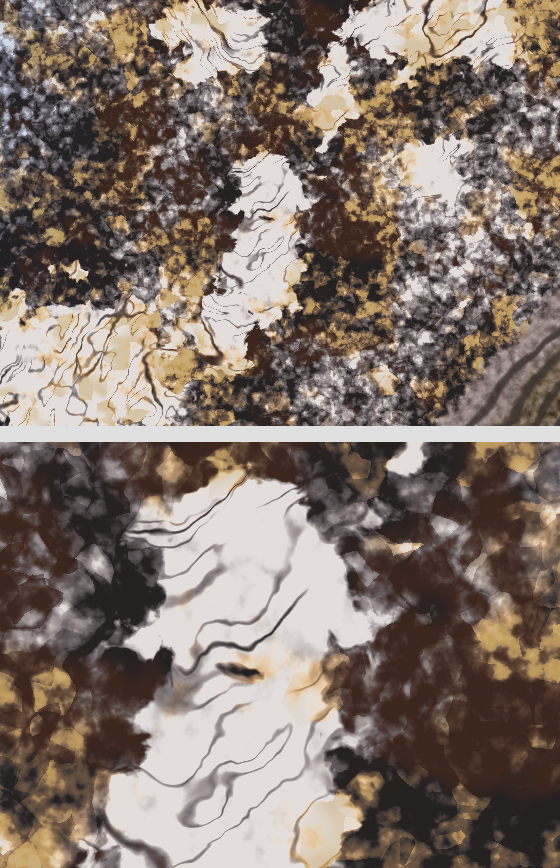
Top, the full canvas; bottom, a detail of the centre.
A Shadertoy shader for this texture:

```glsl
// Polished granite: cracked pale crystals in a dark, rusty, granular matrix.

float hash(vec2 p) {
    vec3 q = fract(p.xyx * 0.1031);
    q += dot(q, q.yzx + 33.33);
    return fract((q.x + q.y) * q.z);
}

float noise(vec2 p) {
    vec2 i = floor(p), f = fract(p);
    f = f * f * (3.0 - 2.0 * f);
    return mix(mix(hash(i), hash(i + vec2(1, 0)), f.x),
               mix(hash(i + vec2(0, 1)), hash(i + vec2(1, 1)), f.x), f.y);
}

float fbm(vec2 p) {
    float sum = 0.0, amp = 0.5;
    for (int i = 0; i < 4; i++) {
        sum += amp * noise(p);
        p = mat2(1.6, 1.2, -1.2, 1.6) * p + 7.3;
        amp *= 0.5;
    }
    return sum / 0.9375;
}

// Voronoi grain: x = random value of the cell, y = distance to its edge
vec2 grain(vec2 p) {
    vec2 cell = floor(p), f = fract(p);
    float near = 9.0, second = 9.0, id = 0.0;
    for (int y = -1; y <= 1; y++)
    for (int x = -1; x <= 1; x++) {
        vec2 o = vec2(x, y), c = cell + o;
        float d = length(o + vec2(hash(c), hash(c + 57.0)) - f);
        if (d < near) { second = near; near = d; id = hash(c + 113.0); }
        else second = min(second, d);
    }
    return vec2(id, second - near);
}

// Large crystals (centre, radii) with ragged outlines
float crystalMask(vec2 p) {
    vec4 crystals[8] = vec4[8](
        vec4(0.17, 0.11, 0.25, 0.22), vec4(0.64, 0.56, 0.10, 0.09),
        vec4(0.63, 0.38, 0.09, 0.15), vec4(1.02, 0.94, 0.20, 0.13),
        vec4(0.50, 0.91, 0.12, 0.11), vec4(1.02, 0.61, 0.09, 0.09),
        vec4(0.53, 0.21, 0.07, 0.09), vec4(0.79, 0.78, 0.05, 0.13));
    float m = -1.0;
    for (int i = 0; i < 8; i++)
        m = max(m, 1.0 - length((p - crystals[i].xy) / crystals[i].zw));
    m += 1.1 * (fbm(p * 16.0) - 0.5) + 0.7 * (fbm(p * 55.0) - 0.5);
    return smoothstep(-0.04, 0.14, m);
}

// Dark mineral clouds (centre, radius)
float shadowMask(vec2 p) {
    vec3 clouds[4] = vec3[4](vec3(0.34, 0.66, 0.24), vec3(0.83, 0.38, 0.20),
                             vec3(0.72, 0.91, 0.14), vec3(0.08, 0.62, 0.16));
    float m = 0.0;
    for (int i = 0; i < 4; i++)
        m = max(m, smoothstep(1.0, 0.3, length(p - clouds[i].xy) / clouds[i].z));
    return m;
}

// Fine cracks along the cleavage direction, steeper on the left
float cracks(vec2 p) {
    float a = mix(1.15, 0.7, smoothstep(0.3, 0.6, p.x));
    vec2 along = vec2(cos(a), sin(a));
    vec2 q = vec2(dot(p, vec2(along.y, -along.x)), dot(p, along));
    q.x += 0.02 * noise(p * 25.0);
    float fine = 1.0 - smoothstep(0.0, 0.09, abs(noise(q * vec2(75, 17)) - 0.5));
    float wide = 1.0 - smoothstep(0.0, 0.05, abs(noise(q * vec2(22, 7) + 31.0) - 0.5));
    return max(0.6 * fine * smoothstep(0.3, 0.6, noise(p * 17.0)),
               wide * smoothstep(0.45, 0.65, noise(p * 11.0 + 5.0)));
}

vec3 stoneRamp(float t) {
    vec3 c = mix(vec3(0.15, 0.13, 0.13), vec3(0.37, 0.34, 0.35), smoothstep(0.0, 0.38, t));
    c = mix(c, vec3(0.61, 0.57, 0.57), smoothstep(0.35, 0.65, t));
    return mix(c, vec3(0.89, 0.87, 0.86), smoothstep(0.62, 0.92, t));
}

void mainImage(out vec4 fragColor, in vec2 fragCoord) {
    vec2 p = fragCoord / iResolution.y;
    vec2 warp = vec2(fbm(p * 20.0), fbm(p * 20.0 + 40.0)) - 0.5;
    vec2 w = p + 0.035 * warp;
    float fine = fbm(p * 70.0) - 0.5;
    float shadow = shadowMask(p + 0.15 * warp);

    // Granular matrix
    vec2 big = grain(w * 27.0), small = grain(w * 62.0 + 9.0);
    float tone = 0.37 + 1.3 * (fbm(p * 5.0 + 3.0) - 0.5) - 0.26 * shadow;
    tone += 0.36 * (big.x - 0.5) + 0.34 * (small.x - 0.5) + 1.3 * fine;
    tone -= 0.16 * (1.0 - smoothstep(0.0, 0.25, big.y));

    // Pale crystals
    float crystal = crystalMask(w);
    float pale = 0.95 + 0.45 * fine + 0.3 * (fbm(p * 18.0) - 0.5) - 0.75 * cracks(w);
    tone = mix(tone, pale, crystal);
    vec3 color = stoneRamp(clamp(tone, 0.0, 1.0));

    // Ochre, brown, rust and cool stains
    float warm = fbm(p * 7.0 + 21.0) + 0.25 * (big.x - 0.5) + 0.06 * smoothstep(0.3, 0.9, p.x);
    float mids = smoothstep(0.1, 0.35, tone) * (1.0 - smoothstep(0.75, 1.0, tone));
    color = mix(color, color * vec3(1.12, 0.94, 0.68), 0.9 * mids * smoothstep(0.46, 0.62, warm));
    float ochre = smoothstep(0.58, 0.7, warm) * smoothstep(0.42, 0.65, tone);
    color = mix(color, vec3(0.75, 0.61, 0.35), ochre * mix(0.75, 0.4, crystal));
    float rust = smoothstep(0.5, 0.68, fbm(p * 11.0 + 60.0) + 0.1 * shadow);
    color = mix(color, vec3(0.29, 0.16, 0.11), 0.6 * rust * (1.0 - smoothstep(0.2, 0.5, tone)));
    color *= mix(vec3(1), vec3(0.92, 0.98, 1.08), smoothstep(0.3, 0.0, p.x) * (1.0 - crystal));

    // Banded gneiss in the lower right corner
    float s = dot(p - vec2(1.17, 0.17), vec2(0.75, -0.66)) + 0.05 * (fbm(p * 9.0) - 0.5);
    float band = 1.0 - smoothstep(0.004, 0.014, abs(fract(s / 0.052 + 0.25) - 0.5) * 0.052);
    vec3 gneiss = mix(vec3(0.55, 0.49, 0.48), vec3(0.42, 0.36, 0.29), smoothstep(0.08, 0.13, s));
    gneiss += 0.45 * fine + 0.1 * (small.x - 0.5);
    gneiss = mix(gneiss, vec3(0.22, 0.19, 0.18), 0.8 * band * smoothstep(0.03, 0.05, s));
    color = mix(color, gneiss, smoothstep(-0.01, 0.02, s + 0.04 * fine));

    fragColor = vec4(clamp(color, 0.0, 1.0), 1.0);
}
```
